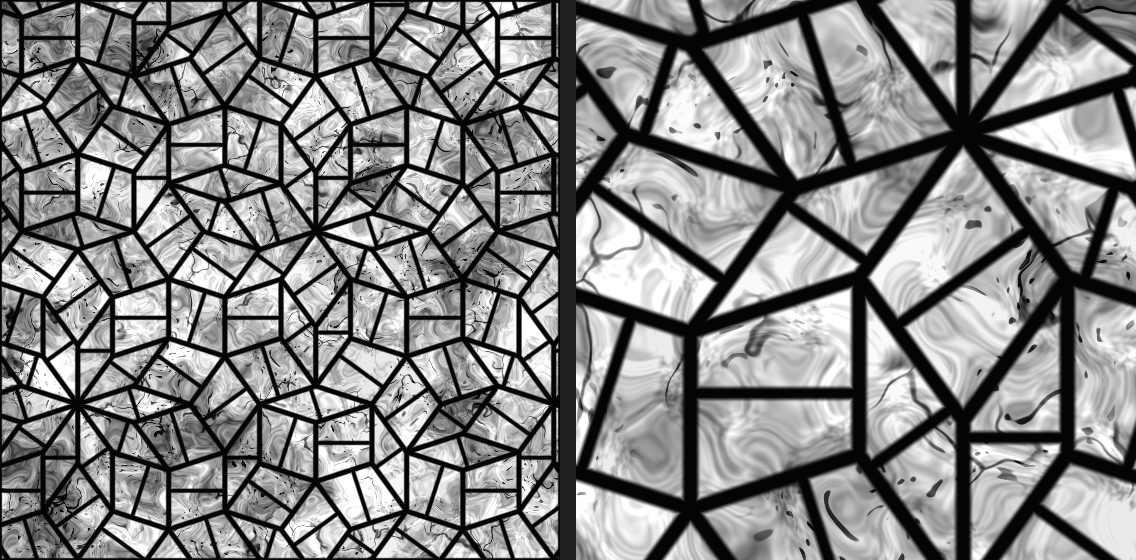
Left: the whole. Right: its middle third, enlarged.
Write a Shadertoy shader that draws this pattern.

```glsl
// Rhombic five-fold tiling with a cross bar in every tile, black leading over cracked, stained plaster.

const float EDGE_LENGTH = 0.1055;    // rhomb side, in canvas heights
const float EDGE_HALF = 0.0046;      // half width of tile edges
const float BAR_HALF = 0.0037;       // half width of cross bars
const float FRAME_WIDTH = 0.0035;
const float SOFTNESS = 0.0018;       // blur of the leading
const float INK = 0.015;
const float PLASTER = 0.73;          // mean plaster tone
const float STAIN_CONTRAST = 0.48;
const float STAIN_SCALE = 4.0;
const float TILE_VARIATION = 0.16;   // tone change between half tiles
const float CRACK_SCALE = 15.0;
const float CRACK_DEPTH = 0.5;
const float SPECK_SCALE = 130.0;
const float SPECK_DEPTH = 0.55;
const vec2 TILING_ORIGIN = vec2(3.3, 2.1);
const float GRID_OFFSET[5] = float[5](0.13, 0.37, 0.71, 0.24, 1.05);

vec2 hash2(vec2 p) {
    vec3 h = fract(p.xyx * vec3(0.1031, 0.1030, 0.0973));
    h += dot(h, h.yzx + 33.33);
    return fract((h.xx + h.yz) * h.zy);
}

float cornerSlope(vec2 cell, vec2 toPoint) {
    float angle = 6.2832 * hash2(cell).x;
    return dot(vec2(cos(angle), sin(angle)), toPoint);
}

float gradientNoise(vec2 p) {
    vec2 i = floor(p), f = fract(p);
    vec2 w = f * f * f * (f * (f * 6.0 - 15.0) + 10.0);
    vec2 x = vec2(1, 0), y = vec2(0, 1);
    return mix(mix(cornerSlope(i, f), cornerSlope(i + x, f - x), w.x),
               mix(cornerSlope(i + y, f - y), cornerSlope(i + 1.0, f - 1.0), w.x), w.y);
}

float stains(vec2 p) {
    float sum = 0.0, amplitude = 1.0;
    mat2 turn = mat2(1.68, 1.26, -1.26, 1.68);
    for (int i = 0; i < 6; i++) {
        sum += amplitude * gradientNoise(p);
        p = turn * p + 17.3;
        amplitude *= 0.85;
    }
    return sum;
}

// Gap between the two nearest cell centres: zero along branching cracks
float crackGap(vec2 p) {
    vec2 cell = floor(p);
    float nearest = 9.0, second = 9.0;
    for (int y = -1; y <= 1; y++)
    for (int x = -1; x <= 1; x++) {
        vec2 c = cell + vec2(x, y);
        float d = length(c + hash2(c) - p);
        second = min(second, max(nearest, d));
        nearest = min(nearest, d);
    }
    return second - nearest;
}

float plaster(vec2 p) {
    vec2 warp = vec2(gradientNoise(p * 23.0), gradientNoise(p * 23.0 + 41.0));
    float tone = PLASTER + STAIN_CONTRAST * stains(p * STAIN_SCALE + 0.25 * warp + 5.0);

    // Short wandering cracks
    vec2 fray = vec2(gradientNoise(p * 60.0 + 9.0), gradientNoise(p * 60.0 + 77.0));
    float gap = crackGap(p * CRACK_SCALE + 0.5 * warp + 0.2 * fray);
    float patches = smoothstep(0.05, 0.22, gradientNoise(p * 13.0 + 60.0));
    tone -= CRACK_DEPTH * patches * (1.0 - smoothstep(0.01, 0.07, gap));

    // Clustered dark specks
    float cluster = smoothstep(-0.15, 0.3, gradientNoise(p * 9.0 + 31.0));
    float speck = smoothstep(0.3, 0.42, gradientNoise(p * SPECK_SCALE + 4.0 * warp));
    return clamp(tone - SPECK_DEPTH * speck * cluster, 0.03, 0.99);
}

float segmentDistance(vec2 q, vec2 axis, float halfLength) {
    float t = clamp(dot(q, axis), -halfLength, halfLength);
    return length(q - t * axis);
}

float cross2(vec2 a, vec2 b) { return a.x * b.y - a.y * b.x; }

// Dual of five line grids: x = edge distance, y = bar distance, z = half-tile random
vec3 rhombTiling(vec2 p) {
    vec2 dir[5];
    vec2 shift = vec2(0);
    for (int i = 0; i < 5; i++) {
        float angle = radians(18.0 + 72.0 * float(i));
        dir[i] = vec2(cos(angle), sin(angle));
        shift += GRID_OFFSET[i] * dir[i];
    }
    vec2 guess = (p - shift) / 2.5;
    vec3 result = vec3(9, 9, 0.5);

    for (int j = 0; j < 5; j++)
    for (int s = 1; s <= 3; s += 2) {              // 1: wide rhombs, 3: thin rhombs
        int k = (j + s) % 5;
        vec2 a = dir[j], b = dir[k];
        float det = cross2(a, b);
        vec2 offset = vec2(GRID_OFFSET[j], GRID_OFFSET[k]);
        vec2 base = round(vec2(dot(guess, a), dot(guess, b)) + offset);
        for (int c = 0; c < 9; c++) {
            // Crossing of two grid lines, and the rhomb it stands for
            vec2 n = base + vec2(c % 3 - 1, c / 3 - 1);
            vec2 u = n - offset;
            vec2 x = vec2(u.x * b.y - u.y * a.y, u.y * a.x - u.x * b.x) / det;
            vec2 q = p - (n.x + 0.5) * a - (n.y + 0.5) * b;
            for (int m = 0; m < 5; m++)
                if (m != j && m != k) q -= ceil(dot(x, dir[m]) + GRID_OFFSET[m]) * dir[m];
            if (dot(q, q) > 1.1) continue;

            float edge = min(min(segmentDistance(q - 0.5 * b, a, 0.5), segmentDistance(q + 0.5 * b, a, 0.5)),
                             min(segmentDistance(q - 0.5 * a, b, 0.5), segmentDistance(q + 0.5 * a, b, 0.5)));
            float bar = segmentDistance(q, vec2(-b.y, b.x), 0.5 * abs(det) - 0.03);
            result.xy = min(result.xy, vec2(edge, bar));
            vec2 local = abs(vec2(cross2(q, b), cross2(a, q)) / det);
            if (max(local.x, local.y) <= 0.5)
                result.z = hash2(n + vec2(j * 37, s * 53) + 19.0 * step(0.0, dot(q, b))).x;
        }
    }
    return result;
}

void mainImage(out vec4 fragColor, in vec2 fragCoord) {
    vec2 p = fragCoord / iResolution.y;
    vec2 border = min(p, iResolution.xy / iResolution.y - p);
    vec3 tile = rhombTiling(p / EDGE_LENGTH + TILING_ORIGIN);

    float lead = min(tile.x * EDGE_LENGTH - EDGE_HALF, tile.y * EDGE_LENGTH - BAR_HALF);
    lead = min(lead, min(border.x, border.y) - FRAME_WIDTH);
    float soft = max(SOFTNESS, 0.7 / iResolution.y);
    float tone = clamp(plaster(p) + TILE_VARIATION * (tile.z - 0.5), 0.03, 1.0);
    fragColor = vec4(vec3(mix(INK, tone, smoothstep(-soft, soft, lead))), 1.0);
}
```
